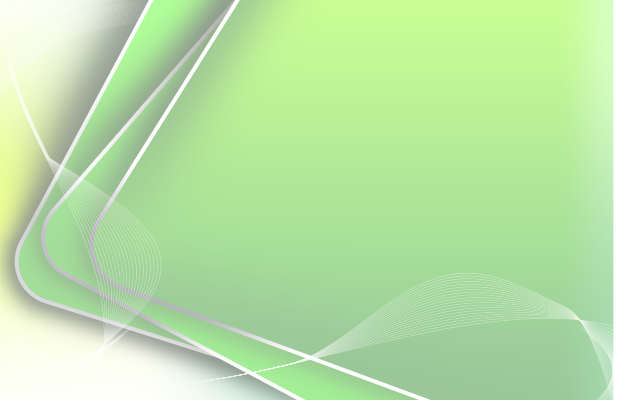
Write a Shadertoy shader that draws this background.

```glsl
// Soft green backdrop with three overlapping rounded wedges and fine wave meshes.
// Wedges are distance functions with shadows and pale rims; each mesh is a loop
// of thin curves blended between two boundary curves.

// Units: the canvas is 480 high and 768 wide, y pointing down from the top.
const vec3 WHITE = vec3(1.0);
const vec3 SHADE = vec3(0.55, 0.57, 0.55);
const float PI = 3.14159;
float pixelSize;

float cross2(vec2 a, vec2 b) { return a.x * b.y - a.y * b.x; }

// Coverage of the region where the distance is negative
float cover(float d) { return clamp(0.5 - d / pixelSize, 0.0, 1.0); }

// Signed distance to a wedge with arms a and b, rounded about its center
float wedge(vec2 p, vec2 center, vec2 a, vec2 b, float radius) {
    vec2 q = p - center;
    a = normalize(a);
    b = normalize(b);
    float d = min(length(q - a * max(dot(q, a), 0.0)),
                  length(q - b * max(dot(q, b), 0.0)));
    float side = min(cross2(a, q), cross2(q, b)) > 0.0 ? -1.0 : 1.0;
    return side * d - radius;
}

// Shadow outside, fill inside, rim on the boundary
vec3 layer(vec3 col, vec3 fill, float d, float y, float shadow, float reach, float rimGray) {
    float fall = max(d, 0.0) / reach;
    col = mix(col, SHADE, shadow * exp(-fall * fall));
    col = mix(col, fill, cover(d));
    float gray = smoothstep(190.0, 290.0, y) * (1.0 - smoothstep(375.0, 430.0, y));
    vec3 rim = mix(WHITE, vec3(0.68, 0.67, 0.71), gray * rimGray);
    return mix(col, rim, cover(abs(d) - 2.4));
}

// Thin curves v = mix(a, b, t), measured through the screen gradient
float mesh(float v, float a, float b) {
    float clear = 1.0;
    for (int i = 0; i < 20; i++) {
        float f = v - mix(a, b, float(i) / 19.0);
        float d = abs(f) / max(length(vec2(dFdx(f), dFdy(f))), 1e-4) * pixelSize;
        clear *= 1.0 - 0.5 * cover(d - 0.35);
    }
    return 1.0 - clear;
}

// Main green field with a pale right border
vec3 greenField(vec2 p) {
    float y = p.y / 480.0;
    vec3 col = mix(vec3(0.79, 1.0, 0.58), vec3(0.65, 0.87, 0.60), smoothstep(-0.1, 0.75, y));
    col = mix(col, vec3(0.61, 0.79, 0.61), smoothstep(0.55, 1.0, y));
    vec3 border = mix(vec3(0.86, 1.0, 0.80), vec3(0.66, 0.86, 0.70), smoothstep(0.1, 0.85, y));
    return mix(col, border, 0.85 * smoothstep(665.0, 745.0, p.x));
}

void mainImage(out vec4 fragColor, in vec2 fragCoord) {
    pixelSize = 480.0 / iResolution.y;
    vec2 p = vec2(fragCoord.x, iResolution.y - fragCoord.y) * pixelSize;
    float x = p.x, y = p.y;

    float outer = wedge(p, vec2(70, 314), vec2(158, -295), vec2(180, 57), 50.0);
    float middle = wedge(p, vec2(102, 285), vec2(213, -245), vec2(122, 65), 50.0);
    float inner = wedge(p, vec2(165, 294), vec2(170, -270), vec2(130, 48), 55.0);

    // Yellow glow on white, tinted green toward the wedges
    float glow = (y - 235.0) / 150.0;
    vec3 col = mix(WHITE, vec3(0.93, 1.0, 0.58), exp(-glow * glow) * exp(-x / 450.0));
    col = mix(col, vec3(0.68, 0.90, 0.66), 0.65 * exp(-max(outer, 0.0) / 38.0)
              * (1.0 - smoothstep(80.0, 260.0, y)));
    col = mix(col, vec3(0.58, 0.80, 0.67), 0.8 * exp(-max(middle, 0.0) / 34.0)
              * smoothstep(150.0, 300.0, x) * smoothstep(380.0, 440.0, y));

    // Stacked wedges
    vec3 band = mix(vec3(0.69, 1.0, 0.60), vec3(0.64, 0.87, 0.60), smoothstep(0.0, 330.0, y));
    float upper = 1.0 - smoothstep(120.0, 300.0, y);
    col = layer(col, band, outer, y, 0.8, mix(20.0, 42.0, upper), 0.45);
    vec3 strip = mix(band, vec3(0.64, 0.94, 0.59), smoothstep(320.0, 410.0, y));
    col = layer(col, strip, middle, y, mix(0.35, 0.65, upper), mix(17.0, 32.0, upper), 0.75);
    float depth = min(inner, 0.0) / mix(60.0, 45.0, upper);
    vec3 field = mix(greenField(p), vec3(0.59, 0.75, 0.58),
                     exp(-depth * depth) * mix(0.35, 0.75, upper));
    col = layer(col, field, inner, y, mix(0.35, 0.7, upper), mix(22.0, 28.0, upper), 0.9);

    // Long wave along the bottom
    float right = max(x - 660.0, 0.0);
    float low = mix(465.0, 382.0, smoothstep(150.0, 660.0, x)) + 0.0016 * right * right;
    float hump = sin(PI * clamp((x - 340.0) / 400.0, 0.0, 1.0));
    float drop = max(x - 680.0, 0.0);
    float high = low - 64.0 * hump * hump + 0.03 * drop * drop;
    float wave = mesh(y, high, low) * smoothstep(190.0, 300.0, x);
    col = mix(col, WHITE, 0.85 * wave);

    // Wave turning back at the right border
    float bend = 735.0 - 0.015 * (y - 445.0) * (y - 445.0);
    col = mix(col, WHITE, 0.7 * mesh(x, bend, 737.0) * smoothstep(388.0, 405.0, y));

    // Swelling wave down the left side
    float stem = 65.0 + 62.0 * sin(PI * (y - 205.0) / 390.0);
    float swell = 80.0 * sin(PI * clamp((y - 190.0) / 220.0, 0.0, 1.2));
    float fade = smoothstep(20.0, 130.0, y) * (1.0 - smoothstep(400.0, 465.0, y));
    col = mix(col, WHITE, 0.8 * fade * mesh(x, stem - 2.0, stem + 2.0 + swell));

    // Faint sweeps in the two left corners
    float sweep = 452.0 - 0.0039 * (x - 35.0) * (x - 35.0);
    float tail = mesh(y, sweep, sweep - 90.0 * exp(-x / 40.0));
    col = mix(col, WHITE, 0.6 * tail * (1.0 - smoothstep(135.0, 165.0, x)));
    float arch = 95.0 * exp(-x / 65.0);
    col = mix(col, WHITE, 0.4 * mesh(y, arch - 5.0, arch + 20.0)
              * (1.0 - smoothstep(120.0, 200.0, x)));

    // Blank right margin
    col = mix(col, WHITE, cover(736.0 - x));
    fragColor = vec4(col, 1.0);
}
```
